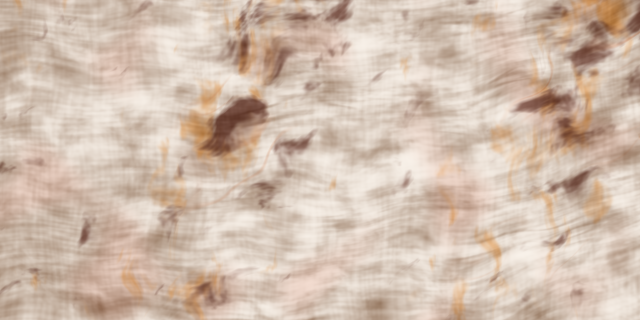
Give the GLSL for this texture, as a Shadertoy shader.

```glsl
// Weathered cream fibre sheet: soft slanted strands over mottled pulp,
// crossed by creases and stained with ochre and maroon along two tilted bands.
// Everything is layered gradient noise, stretched along the strand direction.

const vec3 SHADE  = vec3(0.67, 0.57, 0.49);
const vec3 CREAM  = vec3(0.92, 0.88, 0.84);
const vec3 OCHRE  = vec3(0.80, 0.53, 0.26);
const vec3 RUST   = vec3(0.72, 0.40, 0.22);
const vec3 MAROON = vec3(0.40, 0.23, 0.18);
const vec3 BLUSH  = vec3(0.98, 0.91, 0.89);

// Sine-free hash giving a gradient in [-1, 1]
vec2 hashGradient(vec2 cell) {
    vec3 q = fract(cell.xyx * vec3(0.1031, 0.1030, 0.0973));
    q += dot(q, q.yzx + 33.33);
    return 2.0 * fract((q.xx + q.yz) * q.zy) - 1.0;
}

float noise(vec2 p) {
    vec2 i = floor(p), f = p - i;
    vec2 u = f * f * f * (f * (f * 6.0 - 15.0) + 10.0);
    vec2 e = vec2(0.0, 1.0);
    float low  = mix(dot(hashGradient(i), f),
                     dot(hashGradient(i + e.yx), f - e.yx), u.x);
    float high = mix(dot(hashGradient(i + e.xy), f - e.xy),
                     dot(hashGradient(i + e.yy), f - e.yy), u.x);
    return mix(low, high, u.y);
}

// Four octaves; keeps the stretch of its input
float fbm(vec2 p) {
    float sum = 0.0, amp = 1.0;
    for (int k = 0; k < 4; k++) {
        sum += amp * noise(p);
        p = p * 2.03 + vec2(17.3, 9.1);
        amp *= 0.52;
    }
    return sum;
}

vec2 rotate(vec2 p, float angle) {
    float c = cos(angle), s = sin(angle);
    return vec2(c * p.x + s * p.y, c * p.y - s * p.x);
}

vec2 warp(vec2 p, float scale, float amount) {
    return p + amount * vec2(noise(p * scale + 3.7), noise(p * scale + 41.2));
}

// Thin broken lines along the zero crossings of a noise field
float creases(vec2 p, float width) {
    float line = 1.0 - smoothstep(0.0, width, abs(noise(p)));
    return line * smoothstep(0.0, 0.35, noise(p * 0.45 + 61.0));
}

// Tilted vertical bands, one per unit of width
float band(vec2 p, float centre, float tightness) {
    float x = p.x - centre - 0.35 * (p.y - 0.6);
    float d = fract(x + 0.5) - 0.5;
    return exp(-tightness * d * d);
}

float stain(vec2 p, float region) {
    return smoothstep(0.34, 0.86, fbm(p) + 0.52 * region);
}

// Brightness of the pulp: 0 is shade, 1 is cream
float pulpTone(vec2 p) {
    vec2 lifted = vec2(p.x, p.y - 0.18 * pow(max(p.x - 1.0, 0.0), 2.0));
    vec2 strand = warp(lifted, 3.5, 0.06);
    float stranded = smoothstep(0.1, 0.9, p.x);

    float fibres = fbm(strand * vec2(4.0, 14.0) + 5.0);
    float mottle = fbm(warp(p, 6.0, 0.05) * vec2(8.0, 10.0) + 23.0);
    float broad  = noise(p * 2.3 + 71.0);
    float hairs  = noise(strand * vec2(9.0, 70.0))
                 + 0.5 * noise(warp(p, 4.0, 0.04) * vec2(75.0, 9.0));
    float fold   = creases(strand * vec2(4.5, 19.0) + 13.0, 0.13);

    vec2 fromCentre = (p - vec2(1.2, 0.58)) * vec2(0.75, 1.0);
    float light = 0.87 - 0.42 * dot(fromCentre, fromCentre);

    return light + mix(0.45, 0.85, stranded) * fibres + 0.75 * mottle
         + 0.4 * broad + 0.35 * hairs - 0.3 * stranded * fold;
}

void mainImage(out vec4 fragColor, in vec2 fragCoord) {
    vec2 p = fragCoord / iResolution.y;
    vec2 smeared = warp(p, 7.0, 0.07);
    vec2 diagonal = rotate(smeared, 0.65);

    // Stained regions: maroon gathers near the top, ochre runs further down
    float upper = smoothstep(0.25, 0.85, p.y);
    float maroonRegion = band(p, 0.79, 26.0) * mix(0.35, 1.0, upper);
    float ochreRegion = band(p, 0.69, 40.0) * mix(0.7, 1.0, upper);

    // Pulp
    float tone = pulpTone(p) - 0.2 * maroonRegion;
    tone = min(tone, 0.85 + 0.4 * (1.0 - exp(-2.5 * max(tone - 0.85, 0.0))));
    vec3 color = mix(SHADE, CREAM, max(tone, -0.35));
    color *= mix(vec3(1.0), BLUSH, smoothstep(0.0, 0.4, noise(p * 4.0 + 90.0)));

    // Stains and rusty threads
    float ochre = stain(smeared * vec2(9.0, 4.5) + 31.0, ochreRegion);
    float maroon = stain(diagonal * vec2(6.0, 10.0) + 57.0, maroonRegion);
    float thread = creases(diagonal * vec2(3.0, 11.0) + 80.0, 0.06) * maroonRegion;
    vec3 grain = vec3(0.16 * (tone - 0.6));
    color = mix(color, OCHRE + grain, 0.75 * ochre);
    color = mix(color, RUST + grain, 0.5 * thread);
    color = mix(color, MAROON + grain, 0.85 * maroon);

    fragColor = vec4(clamp(color, 0.0, 1.0), 1.0);
}
```
